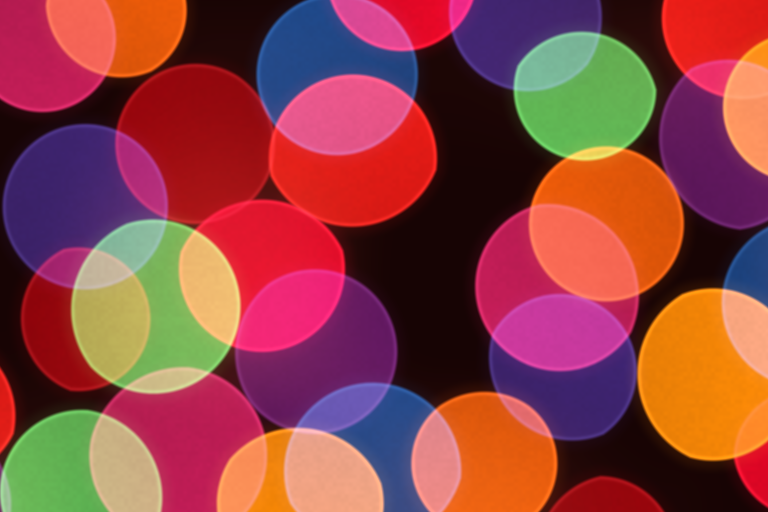
A Shadertoy shader for this background:

```glsl
// Overlapping out-of-focus light discs in warm and cool colours on a dark brown ground.

const int DISC_COUNT = 30;

const vec3 LIGHTS[10] = vec3[10](
    vec3(0.74, 0.10, 0.33),  // crimson
    vec3(1.00, 0.54, 0.01),  // orange
    vec3(0.17, 0.13, 0.44),  // indigo
    vec3(0.92, 0.01, 0.14),  // red
    vec3(0.30, 0.72, 0.32),  // green
    vec3(0.32, 0.08, 0.37),  // violet
    vec3(0.93, 0.35, 0.02),  // deep orange
    vec3(0.02, 0.27, 0.53),  // blue
    vec3(0.56, 0.00, 0.03),  // dark red
    vec3(0.91, 0.09, 0.07)   // scarlet
);

float hash(vec2 p) {
    return fract(sin(dot(p, vec2(12.9898, 78.233))) * 43758.5453);
}

float valueNoise(vec2 p) {
    vec2 cell = floor(p), f = fract(p);
    f = f * f * (3.0 - 2.0 * f);
    float low = mix(hash(cell), hash(cell + vec2(1, 0)), f.x);
    float high = mix(hash(cell + vec2(0, 1)), hash(cell + vec2(1, 1)), f.x);
    return mix(low, high, f.y);
}

vec3 screenBlend(vec3 base, vec3 light) {
    return 1.0 - (1.0 - base) * (1.0 - light);
}

// Distance to a disc whose far side is trimmed by a second, shifted circle.
float trimmedDisc(vec2 p, float radius, vec2 trimShift) {
    return max(length(p) - radius, length(p - trimShift * radius) - radius * 1.08);
}

void mainImage(out vec4 fragColor, in vec2 fragCoord) {
    vec2 uv = fragCoord / iResolution.y;
    vec2 size = vec2(iResolution.x / iResolution.y, 1.0);
    float soft = max(0.004, 1.0 / iResolution.y);

    // Dark ground with a faint brown glow
    float glow = smoothstep(0.3, 0.9, valueNoise(uv * 2.3 + 4.0));
    vec3 col = mix(vec3(0.09, 0.015, 0.015), vec3(0.27, 0.08, 0.06), glow);

    // Fine mottling inside the discs
    float grain = valueNoise(uv * 130.0) + 0.5 * valueNoise(uv * 45.0) - 0.75;

    for (int i = 0; i < DISC_COUNT; i++) {
        float id = float(i);

        // Evenly spread sequence, loosened by a random shift
        vec2 spread = fract(id * vec2(0.7549, 0.5698) + vec2(0.13, 0.79));
        vec2 jitter = vec2(hash(vec2(id, 1.0)), hash(vec2(id, 2.0))) - 0.5;
        vec2 p = uv - mix(vec2(-0.1), size + 0.1, spread) - 0.16 * jitter;

        float radius = mix(0.13, 0.176, hash(vec2(id, 3.0)));
        float angle = 6.2832 * hash(vec2(id, 4.0));
        vec2 dir = vec2(cos(angle), sin(angle));
        float d = trimmedDisc(p, radius, dir * mix(0.05, 0.28, hash(vec2(id, 5.0))));

        // Body with a gentle slope of light, a thin bright rim and a dim halo
        float body = smoothstep(soft, -soft, d);
        float shade = 0.95 + 0.06 * dot(p, dir) / radius + 0.035 * grain;
        float rim = exp(-pow((d + 0.004) / 0.004, 2.0));
        float halo = 0.09 * smoothstep(0.03, 0.0, d) * (1.0 - body);

        vec3 light = LIGHTS[i % 10];
        vec3 emitted = light * (body * shade + halo) + (0.05 + 0.1 * light) * rim;
        col = screenBlend(col, clamp(emitted, 0.0, 1.0));
    }

    fragColor = vec4(col, 1.0);
}
```
